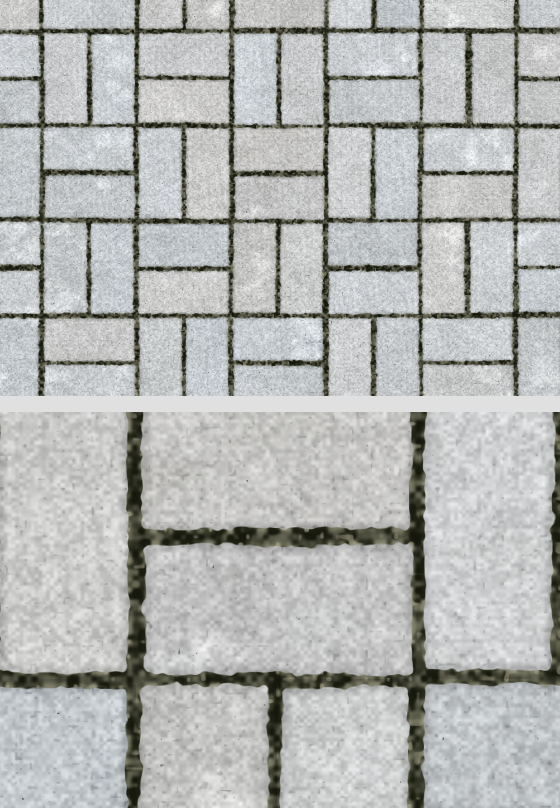
Top: the whole. Bottom: its middle third, enlarged.
Reproduce this texture procedurally as a WebGL 1 fragment shader.

```glsl
precision highp float;
uniform vec2 u_resolution;

#define PITCH 0.2394
#define ORIGIN vec2(0.1055, 0.2040)
#define JOINT 0.050
#define JITTER 0.009
#define ROUGHNESS 0.030
#define CORNER 0.018
#define GRAIN 0.24
#define STONE_DARK vec3(0.715, 0.725, 0.725)
#define STONE_LIGHT vec3(0.845, 0.855, 0.865)
#define MOSS_DARK vec3(0.10, 0.11, 0.06)
#define MOSS_LIGHT vec3(0.47, 0.47, 0.39)

float hash(vec2 p) {
  return fract(sin(dot(p, vec2(127.1, 311.7))) * 43758.5453);
}

float noise(vec2 p) {
  vec2 i = floor(p), f = fract(p);
  f = f * f * (3.0 - 2.0 * f);
  return mix(mix(hash(i), hash(i + vec2(1.0, 0.0)), f.x),
             mix(hash(i + vec2(0.0, 1.0)), hash(i + 1.0), f.x), f.y);
}

float fbm(vec2 p) {
  float sum = 0.0, amp = 0.5;
  for (int i = 0; i < 4; i++) {
    sum += amp * noise(p);
    p = p * 2.03 + 17.3;
    amp *= 0.5;
  }
  return sum / 0.9375;
}

float roundBox(vec2 p, vec2 halfSize, float r) {
  vec2 q = abs(p) - halfSize + r;
  return length(max(q, 0.0)) + min(max(q.x, q.y), 0.0) - r;
}

// Signed distance to the brick at p; each square cell holds a pair,
// turned a quarter in every other cell.
float brickDistance(vec2 p, out vec2 id) {
  vec2 cell = floor(p), f = p - cell;
  bool upright = mod(cell.x + cell.y, 2.0) < 0.5;
  vec2 q = upright ? f : f.yx;
  float side = step(0.5, q.x);
  id = cell * 2.0 + (upright ? vec2(side, 0.0) : vec2(0.0, side)) + 31.0;
  vec2 shift = vec2(hash(id + 3.1), hash(id + 7.7)) - 0.5;
  vec2 local = q - vec2(0.25 + 0.5 * side, 0.5) - shift * 2.0 * JITTER;
  return roundBox(local, vec2(0.25, 0.5) - 0.5 * JOINT, CORNER);
}

vec3 stoneColor(vec2 p, vec2 id, float d) {
  float tone = 0.53 + 0.40 * (hash(id) - 0.5);
  tone += 0.75 * (fbm(p * 4.0 + id * 5.3) - 0.5);
  vec3 color = mix(STONE_DARK, STONE_LIGHT, tone);

  // Cool or warm cast of each brick
  color += vec3(-0.012, 0.0, 0.012) * (2.0 * hash(id + 11.3) - 1.0);

  // Pale bloom on a few bricks
  float bloom = smoothstep(0.56, 0.76, fbm(p * 5.0 + id * 2.7));
  color += 0.09 * bloom * step(0.65, hash(id + 19.9));

  // Sandy grain, pits and rare dark specks
  float grain = 0.6 * noise(p * 75.0) + 0.4 * noise(p * 41.0 + 9.0) - 0.5;
  color += GRAIN * grain;
  color -= 0.10 * smoothstep(0.80, 0.95, noise(p * 60.0 + 50.0));
  color -= 0.30 * smoothstep(0.965, 0.995, noise(p * 33.0 + 80.0));

  // Worn, slightly soiled rim
  return color - 0.10 * smoothstep(-0.035, 0.0, d);
}

vec3 jointColor(vec2 p, float d) {
  float tuft = 0.55 * noise(p * 48.0 + 23.0) + 0.45 * noise(p * 27.0 + 61.0);
  vec3 color = mix(MOSS_DARK, MOSS_LIGHT, smoothstep(0.22, 0.88, tuft));
  float sand = smoothstep(0.72, 0.92, noise(p * 38.0 + 5.0));
  color = mix(color, vec3(0.60, 0.58, 0.49), 0.7 * sand);
  return color * mix(1.12, 0.85, smoothstep(0.0, 0.5 * JOINT, d));
}

void main() {
  vec2 p = (gl_FragCoord.xy / u_resolution.y - ORIGIN) / PITCH;
  float pixel = 1.0 / (u_resolution.y * PITCH);

  // Gentle drift of the courses
  p += 0.016 * (vec2(noise(p * 0.9 + 40.0), noise(p * 0.9 + 70.0)) - 0.5);

  vec2 id;
  float d = brickDistance(p, id);
  d += ROUGHNESS * (0.6 * noise(p * 16.0) + 0.4 * noise(p * 42.0) - 0.5);

  float joint = smoothstep(-pixel, pixel, d);
  vec3 color = mix(stoneColor(p, id, d), jointColor(p, d), joint);
  gl_FragColor = vec4(clamp(color, 0.0, 1.0), 1.0);
}
```
